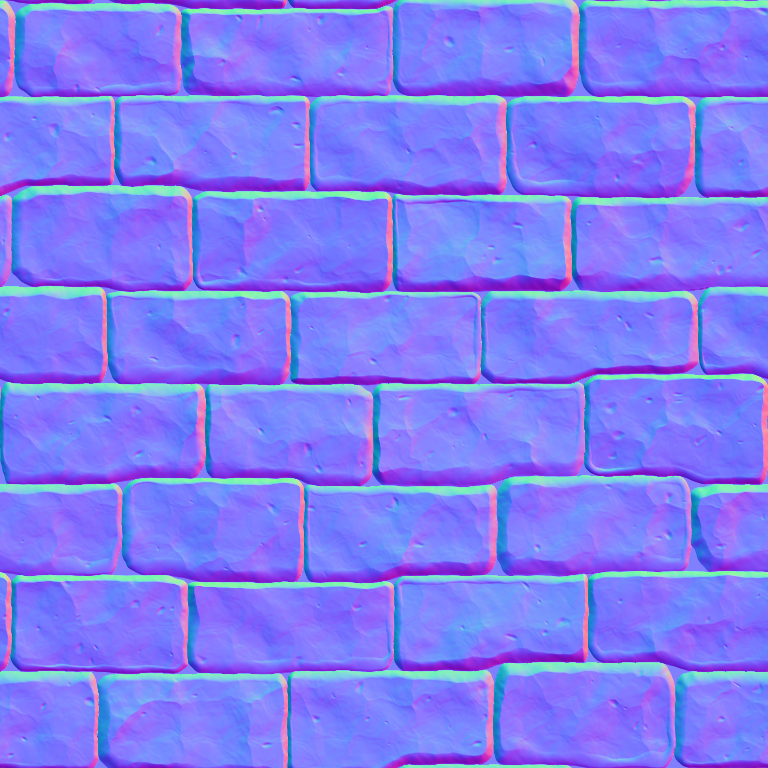
A WebGL 2 fragment shader for this texture map:

```glsl
#version 300 es
precision highp float;
// Tangent-space normal map of a worn stone block wall, four blocks by eight courses.
// A tiling height field (bevelled blocks, undulation, facets, pits) is differentiated
// and the resulting surface normal is encoded as colour.
uniform vec2 u_resolution;
out vec4 fragColor;

const float TAU = 6.28318;
const vec2 BLOCKS = vec2(4.0, 8.0);
const float ROW_SHIFT = 0.56;      // in block widths
const float JOINT_JITTER = 0.16;   // in block widths
const float STEP_JITTER = 0.10;    // in block heights
const vec2 LOW_GAP = vec2(0.0012, 0.0030);
const vec2 HIGH_GAP = vec2(0.0008);
const float BEVEL_DEPTH = 0.0080;
const float JOINT_FLOOR = -0.0028;

vec2 hash2(vec2 p) {
    vec3 q = fract(p.xyx * vec3(0.1031, 0.1030, 0.0973));
    q += dot(q, q.yzx + 33.33);
    return fract((q.xx + q.yz) * q.zy);
}

// Random pair for one block, wrapped so the wall tiles
vec2 blockHash(float row, float index, float seed) {
    return hash2(mod(vec2(index, row), BLOCKS) + seed);
}

// Layered sines with whole frequencies; gain fades the finer layers
float waves(vec2 p, float frequency, float phase, float gain) {
    float sum = 0.0;
    float weight = 1.0;
    for (int i = 0; i < 4; i++) {
        float k = floor(frequency);
        vec2 a = TAU * k * p + phase + float(i) * vec2(1.9, 4.3);
        sum += weight * sin(a.x + 1.4 * sin(a.y)) * sin(a.y + 1.2 * sin(a.x + 2.0)) / k;
        frequency *= 1.7;
        weight *= gain;
    }
    return sum;
}

// Tiling cellular noise: distance to the nearest point, and that cell's random value
vec2 cellular(vec2 p, vec2 count) {
    p *= count;
    vec2 base = floor(p);
    vec2 nearest = vec2(9.0, 0.0);
    for (int y = -1; y <= 1; y++) {
        for (int x = -1; x <= 1; x++) {
            vec2 cell = base + vec2(x, y);
            vec2 rnd = hash2(mod(cell, count) + count);
            float d = length(cell + 0.1 + 0.8 * rnd - p);
            if (d < nearest.x) nearest = vec2(d, fract(rnd.x * 7.0 + rnd.y * 13.0));
        }
    }
    return nearest;
}

float rowCoord(float x, float row) {
    return x * BLOCKS.x - ROW_SHIFT * (1.0 - mod(row, 2.0));
}

float jointAt(float row, float index) {
    return index + JOINT_JITTER * (blockHash(row, index, 11.0).x - 0.5);
}

// Rise of a block's top: mostly slight, sometimes large
float blockRise(float row, float index) {
    float s = 2.0 * blockHash(row, index, 37.0).x - 1.0;
    return STEP_JITTER * s * abs(s);
}

// Course line below a row; it steps with the tops of the blocks underneath
float courseLine(float x, float row) {
    float u = rowCoord(x, row - 1.0);
    float k = floor(u + 0.5);
    float blend = smoothstep(-0.09, 0.09, u - jointAt(row - 1.0, k));
    return row + mix(blockRise(row - 1.0, k - 1.0), blockRise(row - 1.0, k), blend);
}

// Stone face: block tilt, broad undulation, chipped facets, uneven pits and grain
float faceHeight(vec2 p, vec2 local, vec2 rnd) {
    vec2 warp = vec2(waves(p, 11.0, 1.0, 0.7), waves(p, 10.0, 4.0, 0.7));
    float h = dot(local, (rnd - 0.5) * vec2(0.11, 0.18));
    h += 0.0125 * waves(p + 0.04 * warp, 4.0, rnd.x * TAU, 0.62);
    float facet = cellular(p + 0.06 * warp, vec2(13.0, 11.0)).x;
    h += 0.0085 * facet * facet * (0.8 + 1.5 * waves(p, 3.0, 2.0, 0.6));
    vec2 pit = cellular(p + 0.06 * warp.yx, vec2(37.0, 43.0));
    float size = mix(0.08, 0.34, fract(pit.y * 37.0));
    h -= 0.006 * size * step(0.86, pit.y) * (1.0 - smoothstep(0.0, size, pit.x));
    h += 0.0003 * cellular(p + 0.10 * warp, vec2(83.0, 97.0)).x;
    return h;
}

float wallHeight(vec2 p) {
    // Uneven outlines
    vec2 q = p + 0.008 * vec2(waves(p, 9.0, 0.7, 1.0), waves(p, 8.0, 3.1, 1.0));

    // Find the course and the block
    float v = q.y * BLOCKS.y;
    float row = floor(v + 0.5);
    if (v < courseLine(q.x, row)) row -= 1.0;
    float u = rowCoord(q.x, row);
    float index = floor(u + 0.5);
    if (u < jointAt(row, index)) index -= 1.0;
    vec2 rnd = blockHash(row, index, 71.0);

    // Distances to the four sides, measured in bevel widths that differ by block
    vec2 low = vec2(u - jointAt(row, index), v - courseLine(q.x, row)) / BLOCKS - LOW_GAP;
    vec2 high = vec2(jointAt(row, index + 1.0) - u, courseLine(q.x, row + 1.0) - v) / BLOCKS - HIGH_GAP;
    vec2 lowWidth = vec2(0.010, 0.014) * mix(vec2(0.5), vec2(1.5), blockHash(row, index, 91.0));
    vec2 highWidth = vec2(0.007, 0.009) * mix(vec2(0.55), vec2(1.45), blockHash(row, index, 53.0));
    float wear = 1.0 + 2.0 * waves(p, 6.0, rnd.y * TAU, 0.8);
    vec2 side = min(low / lowWidth, high / highWidth) / wear;

    // Rounded, chipped corners and curved bevel
    float radius = max(1.0, 1.4 + rnd.y + 3.0 * waves(p, 7.0, 5.0, 0.8));
    float edge = radius - length(max(radius - side, 0.0));
    float slope = 1.0 - clamp(edge, -0.6, 1.0);
    float face = clamp(edge, 0.0, 1.0);
    float bevel = BEVEL_DEPTH * mix(0.7, 1.3, rnd.x) * (1.0 - slope * slope);
    return max(bevel, JOINT_FLOOR) + face * faceHeight(p, 0.5 * (low - high), rnd);
}

void main() {
    vec2 uv = gl_FragCoord.xy / u_resolution;
    // Differences span at least a pixel, which smooths the edges
    vec2 e = vec2(max(0.0009, 0.6 / min(u_resolution.x, u_resolution.y)), 0.0);
    vec2 gradient = vec2(wallHeight(uv + e.xy) - wallHeight(uv - e.xy),
                         wallHeight(uv + e.yx) - wallHeight(uv - e.yx)) / (2.0 * e.x);
    vec3 normal = normalize(vec3(-gradient, 1.0));
    fragColor = vec4(normal * 0.5 + 0.5, 1.0);
}
```
